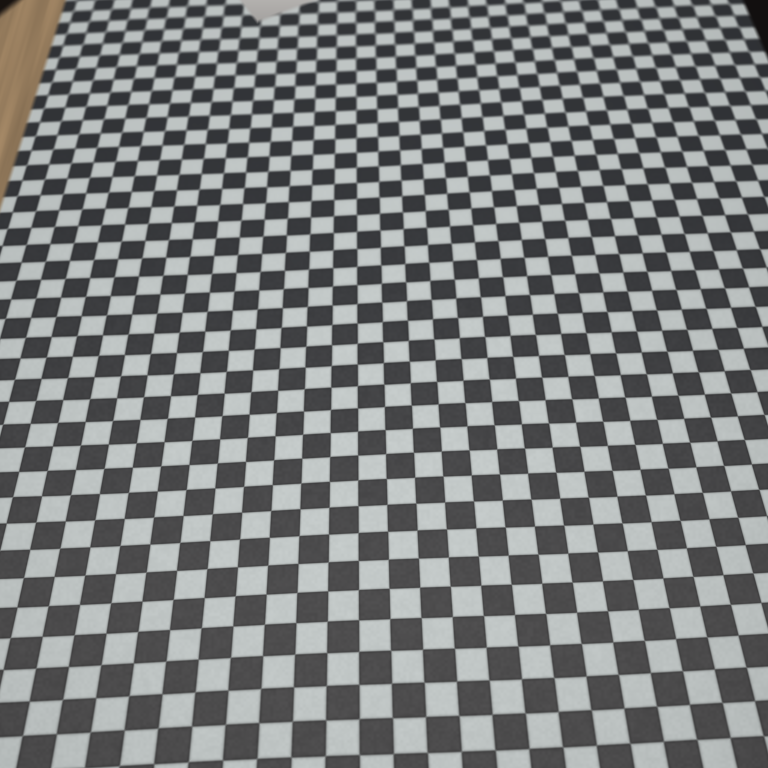
Give the GLSL for this pattern, as a Shadertoy shader.

```glsl
// A checkered paper sheet lying on a wooden board, seen at a slant.
// Each point is projected to sheet cells; two softened square waves multiply into
// the checks, with focus blur, paper grain and a soft falloff of light on top.

#define HORIZON 1.181        // height of the vanishing line above the top edge
#define CELL_SPREAD 0.0205   // growth of cell width with nearness
#define ROW_DEPTH 98.75      // row count scale along the depth
#define ROW_PHASE 53.6       // depth at which row zero starts
#define ROW_TILT 0.045       // slant of the rows across the view
#define SHEET_LEFT -15.6     // sheet borders, in columns
#define SHEET_RIGHT 20.8
#define FOCUS_BLUR 0.0017    // edge softness where the sheet is sharp
#define GRAIN 0.022
#define PAPER vec3(0.745, 0.768, 0.765)
#define INK_NEAR vec3(0.298, 0.295, 0.298)
#define INK_FAR vec3(0.195, 0.203, 0.217)

float hash(vec2 p) {
    p = fract(p * vec2(0.1031, 0.1137));
    p += dot(p, p.yx + 33.33);
    return fract((p.x + p.y) * p.x * 7.31);
}

float noise(vec2 p) {
    vec2 i = floor(p), f = fract(p);
    f = f * f * (3.0 - 2.0 * f);
    return mix(mix(hash(i), hash(i + vec2(1, 0)), f.x),
               mix(hash(i + vec2(0, 1)), hash(i + vec2(1, 1)), f.x), f.y);
}

// Distance to the nearest cell border, in cells
vec2 borderDistance(vec2 cell) {
    return 0.5 - abs(fract(cell) - 0.5);
}

// Square wave of period two with softened flanks
vec2 softSquare(vec2 cell, vec2 blur) {
    vec2 side = 1.0 - 2.0 * mod(floor(cell), 2.0);
    vec2 edge = side * borderDistance(cell);
    return 2.0 * smoothstep(-blur, blur, edge) - 1.0;
}

vec3 wood(vec2 p) {
    float figure = noise(vec2(p.x * 55.0 + p.y * 16.0, p.y * 5.0));
    float fibre = noise(vec2(p.x * 240.0 + p.y * 70.0, p.y * 14.0));
    vec3 board = vec3(0.58, 0.48, 0.36) * (0.86 + 0.2 * figure + 0.08 * fibre);
    float gap = smoothstep(0.035, 0.015, p.x + p.y * 1.3);
    return mix(board, vec3(0.09, 0.07, 0.06), gap);
}

// Folded pale tab resting on the far border
float tabMask(vec2 p, float blur) {
    float left = 0.312 + 0.8 * p.y - p.x;
    float right = p.x - 0.418 + 0.6 * p.y;
    float base = p.y - 0.027 + 0.38 * (p.x - 0.34);
    return smoothstep(blur, -blur, max(max(left, right), base));
}

void mainImage(out vec4 fragColor, in vec2 fragCoord) {
    vec2 p = fragCoord / iResolution.xy;
    p.y = 1.0 - p.y;
    float pixel = 1.0 / min(iResolution.x, iResolution.y);

    // Project onto the sheet, with a slight ripple
    float ripple = 0.0015 * sin(9.0 * p.x + 5.0 * p.y);
    float depth = p.y + ROW_TILT * (p.x - 0.449) + ripple + HORIZON;
    float width = CELL_SPREAD * (p.y + HORIZON);
    vec2 cellSize = vec2(width, depth * depth / ROW_DEPTH);
    float axis = 0.4635 + 0.005 * p.y;
    vec2 cell = vec2((p.x - axis) / width, ROW_PHASE - ROW_DEPTH / depth);

    // Checks, softer away from the focus
    float blur = FOCUS_BLUR + 0.0034 * pow(max(0.0, 0.62 - p.y) / 0.62, 1.6)
               + 0.001 * smoothstep(0.75, 1.0, p.y);
    blur = max(blur, 0.8 * pixel);
    vec2 wave = softSquare(cell, blur / cellSize);
    float paper = smoothstep(-0.9, 1.05, wave.x * wave.y);

    // Thin dark rim where the printed squares meet
    vec2 border = borderDistance(cell) * cellSize;
    float rim = exp(-pow(min(border.x, border.y) / blur, 2.0));
    vec3 ink = mix(INK_FAR, INK_NEAR, smoothstep(0.1, 0.85, p.y));
    vec3 color = mix(ink, PAPER, paper);
    color *= 1.0 - 0.16 * rim * smoothstep(0.1, 0.5, p.y);

    // Grain and uneven light
    float fleck = noise(p * 260.0) + 0.6 * noise(p * 90.0) - 0.8;
    color += GRAIN * fleck * smoothstep(0.1, 0.6, p.y);
    vec2 off = (p - vec2(0.48, 0.52)) * vec2(1.0, 0.8);
    color *= 1.035 - 0.22 * dot(off, off);

    // Board and shadow beyond the sheet
    float soft = max(0.004, pixel);
    float leftGap = (SHEET_LEFT - cell.x) * width;
    float rightGap = (cell.x - SHEET_RIGHT) * width;
    color = mix(color, wood(p), smoothstep(-soft, soft, leftGap));
    color = mix(color, vec3(0.07, 0.06, 0.06), smoothstep(-soft, soft, rightGap));

    // Pale tab
    vec3 tab = vec3(0.71, 0.70, 0.69) * (0.93 + 3.0 * (0.02 - p.y));
    color = mix(color, tab, tabMask(p, soft));

    fragColor = vec4(clamp(color, 0.0, 1.0), 1.0);
}
```
